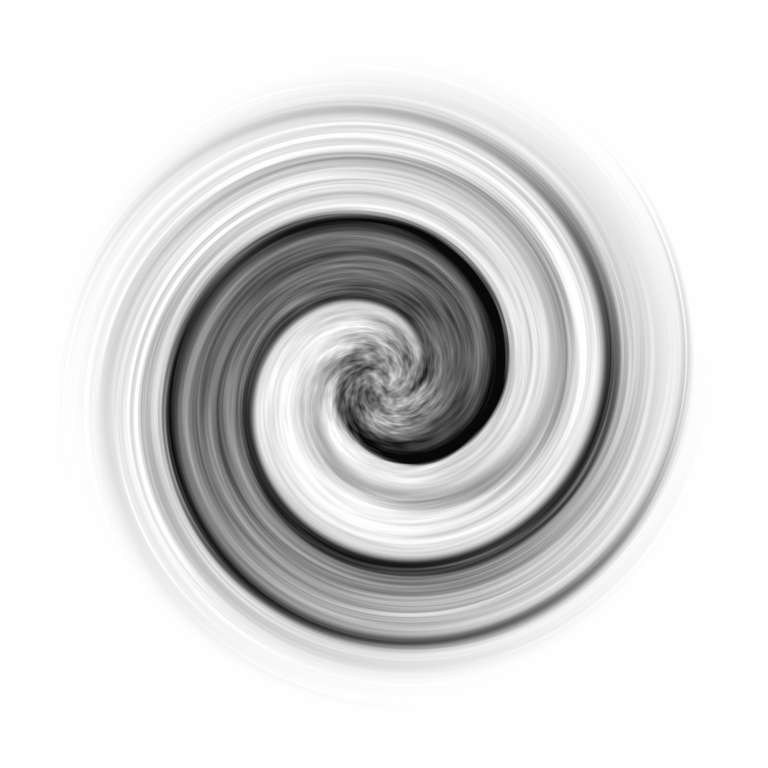
Reproduce this background procedurally as a Shadertoy shader.

```glsl
const float TAU = 6.2831853;

vec2 gradientAt(vec2 cell) {
    float h = fract(sin(dot(cell, vec2(127.1, 311.7))) * 43758.5);
    return vec2(cos(TAU * h), sin(TAU * h));
}

float gradientNoise(vec2 p) {
    vec2 i = floor(p), f = p - i;
    vec2 u = f * f * f * (f * (f * 6.0 - 15.0) + 10.0);
    vec2 e = vec2(0.0, 1.0);
    float low = mix(dot(gradientAt(i), f), dot(gradientAt(i + e.yx), f - e.yx), u.x);
    float high = mix(dot(gradientAt(i + e.xy), f - e.xy), dot(gradientAt(i + e.yy), f - e.yy), u.x);
    return mix(low, high, u.y);
}

// Octaves too fine for the local shear fade out
float streaks(vec2 q, float r) {
    float sum = 0.0, amp = 0.65, freq = 11.0;
    for (int i = 0; i < 5; i++) {
        float keep = 1.0 - smoothstep(9.0, 27.0, freq * r);
        sum += amp * keep * gradientNoise(q * freq + float(i) * 17.3);
        q = mat2(0.8, 0.6, -0.6, 0.8) * q;
        freq *= 2.0;
        amp *= 0.8;
    }
    return sum;
}

// Soft stripe around one phase of the spiral
float band(float phase, float center, float width) {
    float d = mod(phase - center + 0.5 * TAU, TAU) - 0.5 * TAU;
    return exp(-d * d / (width * width));
}

void mainImage(out vec4 fragColor, in vec2 fragCoord) {
    vec2 p = (fragCoord - 0.5 * iResolution.xy) / min(iResolution.x, iResolution.y);
    p.x += 0.003;
    float r = length(p);

    // Untwist the plane, so that spirals become straight rays
    float phase = atan(p.y, p.x) - 25.4 * (r - 0.2253) - 0.25 * TAU;
    vec2 q = r * vec2(cos(phase), sin(phase));
    float n = streaks(q, r);
    phase = mod(phase + 0.12 * n, TAU);

    // Dark arm, paling outward
    float outer = smoothstep(0.17, 0.36, r);
    float arm = smoothstep(0.0, 0.22, phase) * (1.0 - smoothstep(2.95, 3.3, phase));
    float dark = 0.07 + arm * mix(0.55, 0.12, outer);

    // Black rims along both sides of the arm
    dark += band(phase, 0.36, mix(0.36, 0.2, outer)) * mix(0.32, 0.65, outer);
    dark += band(phase, 2.95, 0.26) * mix(0.28, 0.65, outer) * (1.0 - 0.65 * smoothstep(0.29, 0.35, r));

    // Grey stripes in the light arm
    float stripe = 5.25 - 0.7 * smoothstep(0.14, 0.24, r);
    dark += band(phase, stripe, 0.3) * mix(0.28, 0.16, smoothstep(0.28, 0.34, r));
    dark += band(phase, 5.85, 0.3) * 0.17 * smoothstep(0.17, 0.25, r);

    // Cloudy core
    float core = 1.0 - smoothstep(0.045, 0.098, r);
    dark = mix(dark, 0.54, 0.8 * core);

    // Fine streaks
    float gain = mix(0.22, 0.36, max(arm, outer));
    dark += n * mix(gain, 0.75, core);

    // Ragged fade to white
    dark *= 1.0 - smoothstep(0.31, 0.43, r + 0.05 * n);
    fragColor = vec4(vec3(clamp(1.0 - dark, 0.03, 0.995)), 1.0);
}
```
